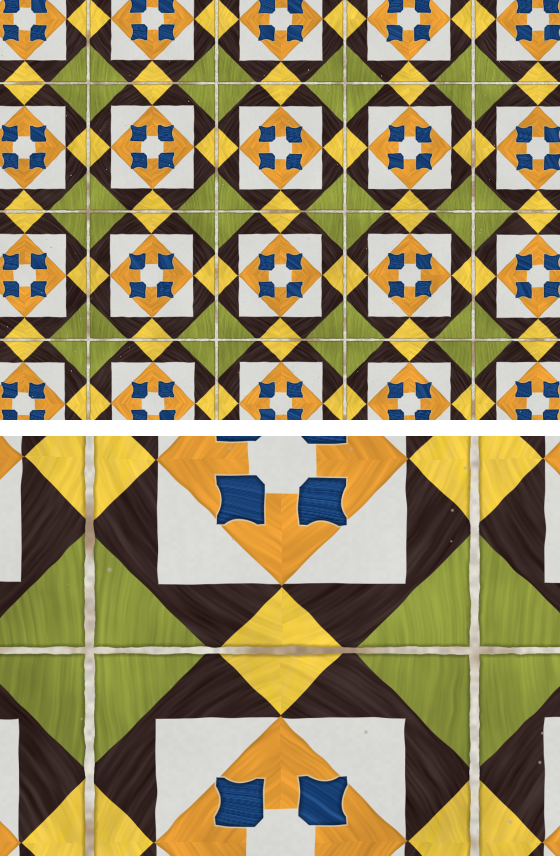
Top, the full canvas; bottom, a detail of the centre.
Write a WebGL 1 fragment shader that draws this pattern.

```glsl
precision highp float;
// Hand-painted ceramic tiles: a white square holding an orange diamond with
// blue notches, framed by dark bands, green corners and yellow half diamonds.
// Each tile is folded into one quadrant, layered by distances, then brushed.

uniform vec2 u_resolution;

float hash(vec2 p) {
  return fract(sin(dot(p, vec2(127.1, 311.7))) * 43758.5453);
}

float noise(vec2 p) {
  vec2 i = floor(p), f = fract(p);
  f = f * f * (3.0 - 2.0 * f);
  return mix(mix(hash(i), hash(i + vec2(1.0, 0.0)), f.x),
             mix(hash(i + vec2(0.0, 1.0)), hash(i + 1.0), f.x), f.y);
}

float fbm(vec2 p) {
  float sum = 0.0, amp = 0.5;
  for (int i = 0; i < 4; i++) {
    sum += amp * noise(p);
    p = p * 2.1 + 7.3;
    amp *= 0.5;
  }
  return sum;
}

// Bristle marks running along the first axis, centred on zero
float brush(vec2 p) {
  p.y += 0.5 * p.x * p.x;
  return 0.6 * noise(p * vec2(5.0, 48.0)) + 0.4 * noise(p * vec2(9.0, 110.0) + 31.0) - 0.5;
}

// Square with hollow outer sides and a clipped inner corner
float notch(vec2 p) {
  vec2 b = p - 0.108;
  float d = max(abs(b.x), abs(b.y)) - 0.062;
  d = max(d, 0.073 - length(b - vec2(0.122, 0.0)));
  d = max(d, 0.073 - length(b - vec2(0.0, 0.122)));
  return max(d, (0.115 - p.x - p.y) * 0.707);
}

void main() {
  // 3.27 tiles fit the canvas height
  float pixel = 3.273 / u_resolution.y;
  vec2 p = gl_FragCoord.xy * pixel - vec2(0.6875, 0.625);
  vec2 id = floor(p);
  vec2 cell = fract(p) - 0.5;

  // Slight misprint of each tile, and a hand-drawn wobble of its edges
  vec2 c = cell + 0.012 * (vec2(hash(id + 3.1), hash(id + 8.7)) - 0.5);
  c += 0.007 * (vec2(noise(p * 19.0), noise(p * 19.0 + 40.0)) - 0.5);
  vec2 a = abs(c);
  vec2 quad = id * 2.0 + step(0.0, c);
  float seed = hash(quad + 0.37);
  float aa = pixel * 0.8;

  // Strokes along and across the diagonals of each quadrant
  vec2 diag = vec2(a.x - a.y, a.x + a.y);
  float along = brush(diag + seed * 19.0 * vec2(0.0, 1.0));
  float across = brush(diag.yx + vec2(0.0, seed * 23.0));
  float cloud = fbm(p * 5.0) - 0.47;

  // Dark ground
  vec3 col = vec3(0.20, 0.14, 0.13) + 0.15 * along + 0.06 * cloud;

  // Green corners
  vec3 green = vec3(0.53, 0.57, 0.23) * (0.96 + 0.08 * seed + 0.24 * across + 0.3 * cloud);
  float d = (0.685 - diag.y) * 0.707;
  col = mix(col, green, smoothstep(aa, -aa, d));

  // White square
  vec3 white = vec3(0.85, 0.85, 0.835) + 0.04 * cloud + 0.02 * (noise(p * 90.0) - 0.5);
  d = max(a.x, a.y) - 0.323;
  col = mix(col, white, smoothstep(aa, -aa, d));

  // Yellow half diamonds on the four sides
  vec3 yellow = vec3(0.92, 0.78, 0.27) * (0.99 + 0.16 * along + 0.25 * cloud);
  yellow.b += 0.12 * across;
  d = (min(0.5 - a.x + a.y, 0.5 - a.y + a.x) - 0.17) * 0.707;
  col = mix(col, yellow, smoothstep(aa, -aa, d));

  // Orange diamond with a soft darker rim and a white heart
  vec3 orange = vec3(0.87, 0.59, 0.20) * (0.98 + 0.06 * hash(id) + 0.24 * along + 0.2 * cloud);
  d = (diag.y - 0.328) * 0.707;
  orange *= 1.0 - 0.12 * smoothstep(-0.012, 0.0, d);
  col = mix(col, orange, smoothstep(aa, -aa, d));
  d = max(a.x, a.y) - 0.088;
  col = mix(col, white, smoothstep(aa, -aa, d));

  // Blue notches with a thin pale outline
  vec2 shift = 0.008 * (vec2(seed, hash(quad + 5.9)) - 0.5);
  d = notch(a + shift);
  vec3 blue = vec3(0.10, 0.26, 0.47) + vec3(0.13, 0.19, 0.24) * brush(c.yx + seed * 9.0);
  blue *= 1.0 - 0.35 * smoothstep(-0.014, 0.0, d);
  col = mix(col, white, 0.65 * smoothstep(aa, -aa, d - 0.004));
  col = mix(col, blue, smoothstep(aa, -aa, d));

  // Rare chips and pinholes in the glaze
  vec2 spot = floor(p * 26.0);
  vec2 centre = 0.3 + 0.4 * vec2(hash(spot + 1.7), hash(spot + 4.3));
  float chip = length(fract(p * 26.0) - centre) - 0.14 * hash(spot + 2.9);
  float rare = step(0.975, hash(spot + 6.1));
  col = mix(col, vec3(0.72, 0.67, 0.60), 0.7 * rare * smoothstep(0.08, -0.05, chip));

  // Ragged grout, wider on the upright joints, stained in places
  vec2 edge = 0.5 - abs(cell);
  float rag = 0.010 * (fbm(p * 24.0) - 0.47);
  float joint = min(edge.x - 0.012, edge.y - 0.009) + rag;
  float stain = smoothstep(0.48, 0.72, fbm(p * vec2(4.0, 6.0) + 15.0));
  vec3 grout = mix(vec3(0.85, 0.83, 0.79), vec3(0.60, 0.48, 0.36), 0.75 * stain);
  grout *= 0.92 + 0.16 * noise(p * 70.0);
  col *= 1.0 - 0.28 * smoothstep(0.012, 0.0, joint);
  col = mix(col, grout, smoothstep(aa, -aa, joint));

  gl_FragColor = vec4(clamp(col, 0.0, 1.0), 1.0);
}
```
